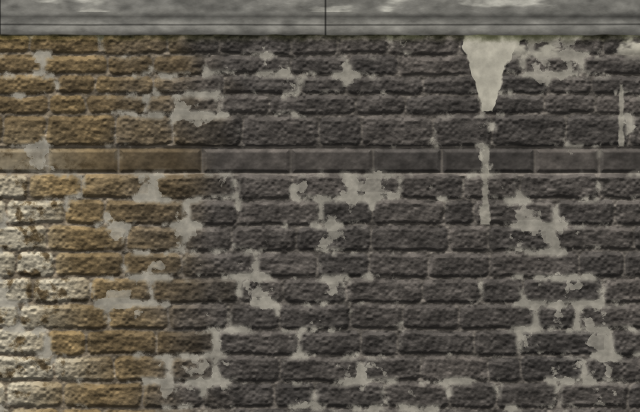
A Shadertoy shader for this texture:

```glsl
// Weathered stone brick wall: sooty courses, ochre left side, pale lime and plaster, coping on top
float hash(vec2 p) {
    vec3 q = fract(vec3(p.xyx) * 0.1031);
    q += dot(q, q.yzx + 33.33);
    return fract((q.x + q.y) * q.z);
}

float noise(vec2 p) {
    vec2 i = floor(p), f = fract(p);
    f = f * f * (3.0 - 2.0 * f);
    return mix(mix(hash(i), hash(i + vec2(1, 0)), f.x),
               mix(hash(i + vec2(0, 1)), hash(i + vec2(1, 1)), f.x), f.y);
}

float fbm(vec2 p) {
    float sum = 0.0, amp = 0.5;
    for (int i = 0; i < 5; i++) {
        sum += amp * noise(p);
        p = mat2(1.6, 1.2, -1.2, 1.6) * p + 17.3;
        amp *= 0.5;
    }
    return sum;
}

// One mode of the smooth, dressed course in the middle of the wall
float dressed(float y) {
    return smoothstep(0.350, 0.360, y) * (1.0 - smoothstep(0.418, 0.426, y));
}

float joint(float i, float row) {
    return i + 0.55 * (hash(vec2(i, row * 7.0 + 3.0)) - 0.5);
}

// Signed distance to the nearest brick, its row, its column, height within it (0 top, 1 bottom)
vec4 brick(vec2 u) {
    float rough = 1.0 - 0.85 * dressed(u.y);
    u += rough * 0.013 * (vec2(fbm(u * 17.0), fbm(u * 17.0 + 40.0)) - 0.48);

    // Four thin courses, one tall course, then ten regular ones
    float tall = 0.0633, top = 0.357, first = 5.0;
    if (u.y < 0.278) { tall = 0.0484; top = 0.0847; first = 0.0; }
    else if (u.y < 0.357) { tall = 0.079; top = 0.278; first = 4.0; }
    float k = floor((u.y - top) / tall), row = first + k;
    top += k * tall;

    float wide = row == 5.0 ? 0.20 : 0.150;
    float x = u.x / wide + 9.0 * hash(vec2(row, 5.0));
    float i = floor(x);
    if (x < joint(i, row)) i--;
    else if (x > joint(i + 1.0, row)) i++;
    float a = joint(i, row), b = joint(i + 1.0, row);

    float radius = mix(0.003, 0.014, rough);
    vec2 size = 0.5 * vec2((b - a) * wide, tall) - 0.0028;
    vec2 q = abs(vec2((x - 0.5 * (a + b)) * wide, u.y - top - 0.5 * tall)) - size + radius;
    float d = length(max(q, 0.0)) + min(max(q.x, q.y), 0.0) - radius;
    return vec4(d, row, i, (u.y - top) / tall);
}

float relief(vec2 u) {
    float rough = 1.0 - 0.75 * dressed(u.y);
    float bulge = smoothstep(0.003, -0.010, brick(u).x);
    return 0.55 * bulge + rough * (fbm(u * vec2(22, 38)) + 0.35 * noise(u * 130.0));
}

vec3 wall(vec2 u) {
    vec4 b = brick(u);
    float tone = hash(b.yz + 11.0), grain = fbm(u * 45.0), blotch = fbm(u * 7.0 + 3.0);
    float edge = max(0.003, 1.0 / iResolution.y);
    float inside = 1.0 - smoothstep(-edge, edge, b.x);
    float soot = smoothstep(0.22, 0.56, u.x + 0.35 * (blotch - 0.5) + 0.10 * (tone - 0.5));

    // Stone faces
    vec3 ochre = mix(vec3(0.29, 0.25, 0.19), vec3(0.47, 0.40, 0.28), 0.6 * tone + 0.5 * (blotch - 0.2));
    vec3 black = mix(vec3(0.215, 0.205, 0.195), vec3(0.315, 0.295, 0.275), 0.55 * tone + 0.6 * (blotch - 0.2));
    vec3 stone = mix(ochre, black, soot) * (0.72 + 0.6 * grain);
    float bleach = smoothstep(0.24, 0.02, u.x + 0.20 * (tone - 0.5)) * smoothstep(0.26, 0.52, u.y);
    stone = mix(stone, vec3(0.58, 0.55, 0.48), bleach * smoothstep(0.30, 0.56, grain + 0.25 * tone));

    // Joints, dirty grey with lime showing in places
    vec3 mortar = mix(vec3(0.43, 0.39, 0.33), vec3(0.35, 0.33, 0.305), soot) * (0.65 + 0.7 * grain);
    vec3 col = mix(mortar, stone, inside);
    col *= 1.0 + clamp(2.0 * (relief(u) - relief(u - vec2(0.001, 0.004))), -0.40, 0.50);
    col *= 1.0 - 0.25 * inside * smoothstep(0.80, 0.97, b.w);

    // Lime crusts cling to the joints and bleed onto the faces
    float crust = fbm(u * 11.0 + 60.0) + 0.5 * (fbm(u * 42.0 + 9.0) - 0.5);
    float near = smoothstep(-0.014, 0.002, b.x) * (1.0 - 0.6 * dressed(u.y));
    float lime = near * smoothstep(0.49, 0.66, crust) + 0.7 * smoothstep(0.69, 0.76, crust);
    col = mix(col, vec3(0.62, 0.60, 0.55) * (0.78 + 0.4 * grain), clamp(lime, 0.0, 0.85));

    // Tapering plaster remnant, ragged scraps below the coping, and two streaks
    vec2 w = u + 0.07 * (vec2(fbm(u * 13.0), fbm(u * 13.0 + 25.0)) - 0.48);
    float fall = clamp((w.y - 0.085) / 0.20, 0.0, 1.0);
    float patchD = max(abs(w.x - 1.19) - mix(0.075, 0.012, fall), w.y - 0.275);
    float scraps = smoothstep(0.54, 0.62, fbm(u * vec2(9, 15) + 8.0)) * smoothstep(0.98, 1.08, u.x)
                 * (1.0 - smoothstep(0.11, 0.16, u.y));
    float streak = max(abs(u.x - 1.178) - 0.010 * grain * 2.0, abs(u.y - 0.45) - 0.095);
    streak = min(streak, max(abs(u.x - 1.508) - 0.012 * grain, abs(u.y - 0.28) - 0.075));
    float plaster = max(scraps, 1.0 - smoothstep(-edge, edge, patchD));
    plaster = max(plaster, 0.65 * (1.0 - smoothstep(-edge, edge, streak)));
    col = mix(col, vec3(0.67, 0.65, 0.59) * (0.82 + 0.36 * grain), plaster);

    // Damp, mossy shade under the coping
    return col * mix(vec3(0.48, 0.50, 0.40), vec3(1), smoothstep(0.083, 0.108, u.y + 0.02 * (grain - 0.5)));
}

vec3 coping(vec2 u) {
    float grain = fbm(u * vec2(30, 55)), stain = fbm(u * vec2(5, 18) + 4.0);
    vec3 col = mix(vec3(0.39, 0.385, 0.365), vec3(0.51, 0.50, 0.47), stain);
    col = mix(col, vec3(0.64, 0.63, 0.59), smoothstep(0.56, 0.66, stain) * step(u.y, 0.03));
    // Rounded moulding between two shadow lines
    float roll = clamp((u.y - 0.040) / 0.045, 0.0, 1.0);
    col *= mix(1.0, 0.70 + 0.42 * sin(3.1416 * roll), smoothstep(0.028, 0.042, u.y));
    col *= 1.0 - 0.35 * smoothstep(0.004, 0.0, abs(u.y - 0.060 - 0.003 * (stain - 0.5)));
    col *= 1.0 - 0.5 * smoothstep(0.004, 0.0, abs(fract(u.x / 0.79 + 0.5) - 0.5) * 0.79);
    return col * (0.70 + 0.6 * grain);
}

void mainImage(out vec4 fragColor, in vec2 fragCoord) {
    // Height is one unit, measured downward from the top
    vec2 u = vec2(fragCoord.x, iResolution.y - fragCoord.y) / iResolution.y;
    float below = smoothstep(0.083, 0.087, u.y + 0.004 * (noise(u * 30.0) - 0.5));
    fragColor = vec4(mix(coping(u), wall(u), below), 1.0);
}
```
